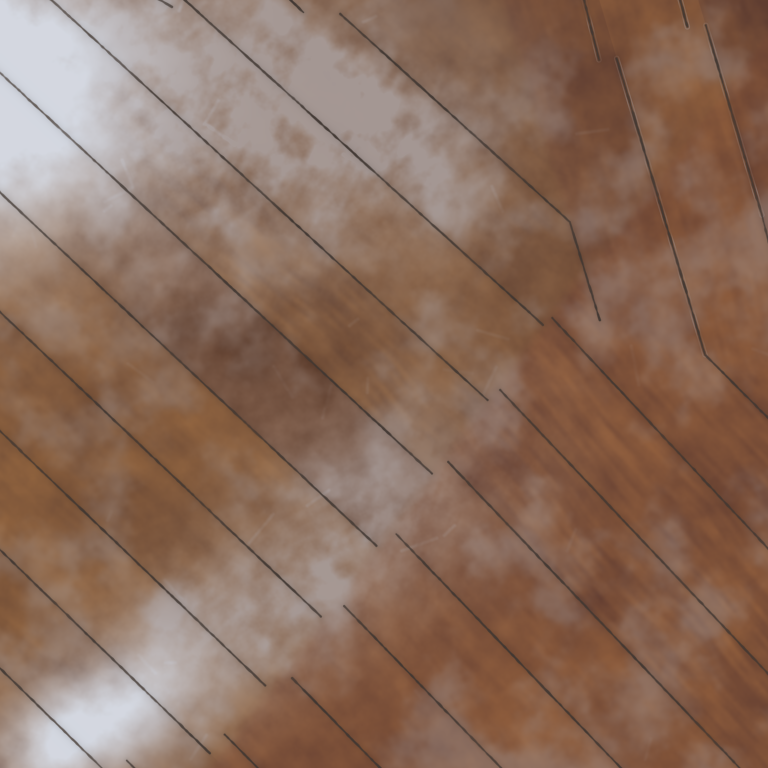
A three.js fragment shader for this texture:

```glsl
// Worn herringbone wood floor with dark gaps, streaked grain, scuffs and window glare.
varying vec2 vUv;

const vec3 DARK_WOOD = vec3(0.395, 0.262, 0.19);
const vec3 TAN_WOOD = vec3(0.575, 0.39, 0.235);
const vec3 PLUM_WOOD = vec3(0.425, 0.3, 0.24);
const vec3 HAZE = vec3(0.66, 0.62, 0.615);
const vec3 GLARE = vec3(0.83, 0.845, 0.88);
const vec3 GAP_COLOR = vec3(0.25, 0.215, 0.195);
const float GAP_WIDTH = 0.0013;
const float SOFT = 0.0011;
const vec2 LEFT_END = vec2(0.707, 0.577);     // first plank tip left of the seam
const vec2 LEFT_STEP = vec2(-0.0723, -0.0924);
const vec2 RIGHT_START = vec2(0.719, 0.586);  // first plank tip right of the seam
const vec2 RIGHT_STEP = vec2(-0.0677, -0.0938);
const float LEFT_SAG = 0.0105;
const int GAP_COUNT = 8;
const int SCUFF_COUNT = 40;

float hash(vec2 p) {
  vec3 q = fract(p.xyx * 0.1031);
  q += dot(q, q.yzx + 33.33);
  return fract((q.x + q.y) * q.z);
}

float noise(vec2 p) {
  vec2 i = floor(p), f = fract(p);
  f = f * f * (3.0 - 2.0 * f);
  return mix(mix(hash(i), hash(i + vec2(1, 0)), f.x),
             mix(hash(i + vec2(0, 1)), hash(i + 1.0), f.x), f.y);
}

float fbm(vec2 p) {
  float sum = 0.0, amp = 0.53;
  for (int i = 0; i < 4; i++) {
    sum += amp * noise(p);
    p = mat2(1.6, 1.2, -1.2, 1.6) * p + 7.3;
    amp *= 0.5;
  }
  return sum;
}

float segment(vec2 a, vec2 b) {
  vec2 d = b - a, r = vUv - a;
  return length(r - d * clamp(dot(r, d) / dot(d, d), 0.0, 1.0));
}

// Smooth mask of the lower left side of the line through a along d
float below(vec2 a, vec2 d) {
  return smoothstep(-SOFT, SOFT, dot(vUv - a, normalize(vec2(d.y, -d.x))));
}

// Soft ellipse with its long axis turned by angle
float blob(vec2 center, vec2 radius, float angle) {
  float c = cos(angle), s = sin(angle);
  vec2 q = mat2(c, -s, s, c) * (vUv - center) / radius;
  return exp(-dot(q, q));
}

float streaks(vec2 dir) {
  vec2 q = vec2(dot(vUv, dir), dot(vUv, vec2(-dir.y, dir.x)));
  q.y += 0.014 * noise(q * 11.0);
  return 0.6 * noise(q * vec2(9, 62)) + 0.45 * noise(q * vec2(26, 150)) - 0.52;
}

void main() {
  vec2 p = vUv;
  float gap = 1.0, plum = 0.0;
  vec2 left = vec2(0.42, 0.2), right = vec2(0.36, 0.5);  // tone, grain strength

  // Two fans of parallel gaps meeting at the staggered seam
  for (int i = 0; i < GAP_COUNT; i++) {
    float k = float(i), arc = k / 3.3 - 1.0;
    vec2 tip = LEFT_END + k * LEFT_STEP - vec2(0, LEFT_SAG * (1.0 - arc * arc));
    vec2 dir = vec2(1.0, -0.907 - 0.0105 * k);
    gap = min(gap, segment(tip - dir, tip));
    float side = below(tip, dir);
    left = mix(left, vec2(0.4 + 0.26 * hash(vec2(k, 4)), i == 1 ? 0.6 : 0.24), side);
    plum = mix(plum, i == 2 ? 1.0 : 0.0, side);

    float early = max(k - 5.0, 0.0);
    dir = vec2(1.0, -1.068 + 0.009 * k);
    tip = RIGHT_START + k * RIGHT_STEP - dir * 0.02 * early * early;
    gap = min(gap, segment(tip, tip + dir));
    right = mix(right, vec2(0.34 + 0.16 * hash(vec2(k, 9)), i < 2 ? 0.65 : 0.22), below(tip, dir));
  }

  // Bent gaps and steeper planks near the top right
  vec2 bend = vec2(0.742, 0.711);
  vec2 steepTop = vec2(0.803, 0.924), steepEnd = vec2(0.918, 0.538);
  vec2 edgeTop = vec2(0.919, 0.967), edgeEnd = vec2(0.992, 0.72);
  float steepGap = min(segment(steepTop, steepEnd), segment(edgeTop, edgeEnd));
  steepGap = min(steepGap, segment(vec2(0.758, 1.01), vec2(0.78, 0.922)));
  steepGap = min(steepGap, segment(vec2(0.883, 1.01), vec2(0.895, 0.965)));
  gap = min(gap, min(segment(vec2(0.443, 0.982), bend), segment(bend, vec2(0.781, 0.583))));
  gap = min(gap, min(segment(steepEnd, vec2(1.01, 0.446)), segment(edgeEnd, vec2(1.01, 0.65))));
  gap = min(gap, segment(vec2(0.37, 1.008), vec2(0.395, 0.984)));
  gap = min(min(gap, steepGap), segment(vec2(0.2, 1.005), vec2(0.224, 0.991)));

  // Wood tone and grain for each of the three plank directions
  float seam = smoothstep(-0.012, 0.012, dot(p - vec2(0.713, 0.582), vec2(0.799, -0.601)));
  float steep = smoothstep(-0.01, 0.01, dot(p - bend, vec2(0.957, 0.29)))
              * smoothstep(-0.008, 0.008, p.y + 0.33 * p.x - 0.84);
  float steepTone = mix(0.46, 0.24, below(steepTop, steepEnd - steepTop));
  steepTone = mix(0.2, steepTone, below(edgeTop, edgeEnd - edgeTop));
  float cloud = fbm(p * 9.0), mottle = fbm(p * 38.0);
  float tone = mix(left.x + left.y * streaks(vec2(0.735, -0.678)),
                   right.x + right.y * streaks(vec2(0.66, -0.751)), seam);
  tone = mix(tone, steepTone + 0.25 * streaks(vec2(0.27, -0.963)), steep);
  tone += 0.75 * (cloud - 0.5) + 0.5 * (mottle - 0.5);
  vec3 color = mix(DARK_WOOD, TAN_WOOD, tone);
  color += max(steep * 0.6, seam) * vec3(0.012, -0.012, -0.004);
  vec3 plumColor = PLUM_WOOD + 0.2 * (cloud - 0.5) + 0.12 * (mottle - 0.5);
  color = mix(color, plumColor, 0.75 * plum * (1.0 - seam) * smoothstep(0.02, 0.3, p.x));

  // Cloudy worn polish, brushed in crossing directions
  float veil = 0.85 * blob(vec2(0.2, 0.89), vec2(0.31, 0.17), -0.5)
             + 0.5 * blob(vec2(0.49, 0.85), vec2(0.19, 0.11), -0.7)
             + 0.6 * blob(vec2(0.31, 0.2), vec2(0.24, 0.1), 0.65)
             + 0.3 * blob(vec2(0.53, 0.34), vec2(0.18, 0.13), 0.7);
  float brushed = 0.5 * (streaks(vec2(0.8, 0.6)) + streaks(vec2(0.35, 0.94)));
  float haze = veil * clamp(1.35 * cloud + 0.9 * mottle + 0.6 * brushed - 0.3, 0.0, 1.3);
  haze += 0.38 * smoothstep(0.42, 0.8, fbm(p * 14.0 + 21.0)) + 0.03;
  haze = mix(haze, 0.3, 0.85 * blob(vec2(0.59, 0.965), vec2(0.1, 0.06), -0.3));

  // Scattered scuffs, clearest where the polish is worn
  for (int i = 0; i < SCUFF_COUNT; i++) {
    float k = float(i) + 1.0, angle = 3.14 * hash(vec2(k, 8.1));
    vec2 center = vec2(hash(vec2(k, 1.7)), hash(vec2(k, 5.3)));
    vec2 reach = vec2(cos(angle), sin(angle)) * mix(0.005, 0.026, hash(vec2(k, 2.9)));
    float mark = 1.0 - smoothstep(0.0, 0.004, segment(center - reach, center + reach));
    haze += mark * (0.12 + 0.35 * veil) * mottle;
  }
  color = mix(color, HAZE, clamp(haze, 0.0, 0.9));

  // Window glare
  float glare = 1.35 * blob(vec2(-0.01, 0.885), vec2(0.18, 0.19), -0.45)
              + 1.05 * blob(vec2(0.115, 0.06), vec2(0.15, 0.07), 0.55);
  glare = min(glare * (0.55 + 0.65 * cloud + 0.3 * mottle), 1.0);
  color = mix(color, GLARE, glare);

  // Gaps with a thin reflected rim on the steep ones
  float rim = 1.0 - smoothstep(0.0, 0.0016, abs(steepGap - 0.0028));
  color = mix(color, HAZE, 0.45 * rim * noise(p * 60.0));
  float width = GAP_WIDTH * (0.6 + 0.8 * noise(p * 190.0));
  float line = 1.0 - smoothstep(width - SOFT, width + SOFT, gap);
  color *= 1.0 - 0.12 * exp(-gap * 260.0);
  color = mix(color, GAP_COLOR + 0.1 * glare, line * (0.68 + 0.3 * noise(p * 24.0)));
  gl_FragColor = vec4(color, 1.0);
}
```
